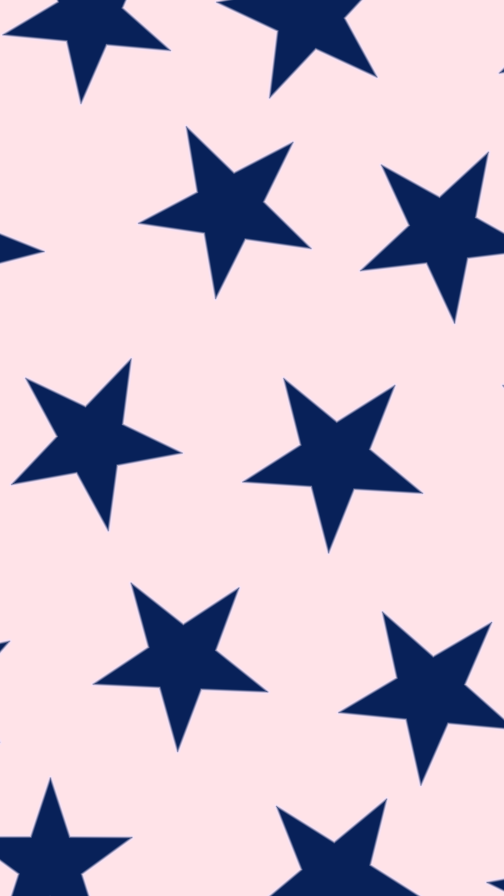
Reproduce this pattern procedurally as a Shadertoy shader.

```glsl
#define PINK vec3(1.00, 0.89, 0.91)
#define LAVENDER vec3(0.97, 0.89, 0.96)
#define NAVY vec3(0.03, 0.13, 0.35)
#define CELL vec2(0.50, 0.435)
#define ORIGIN vec2(-0.10, -0.20)
#define JITTER 0.11
#define RADIUS_MIN 0.169
#define RADIUS_MAX 0.195
#define NOTCH_RATIO 0.385
#define EDGE_SOFTNESS 0.0035
#define FRINGE_WIDTH 0.007

const float TAU = 6.2831853;

vec3 hash3(vec2 cell) {
    vec3 h = fract(cell.xyx * vec3(0.1031, 0.1030, 0.0973) + 0.37);
    h += dot(h, h.yxz + 33.33);
    return fract((h.xxy + h.yzz) * h.zyx);
}

// Signed distance to a five-pointed star, by folding into one half point
float starDistance(vec2 p, float radius, float turn) {
    float sector = TAU / 5.0;
    float angle = mod(atan(p.y, p.x) - turn + 0.5 * sector, sector) - 0.5 * sector;
    vec2 q = length(p) * vec2(cos(angle), abs(sin(angle)));
    vec2 tip = vec2(radius, 0.0);
    vec2 notch = NOTCH_RATIO * radius * vec2(cos(0.5 * sector), sin(0.5 * sector));
    vec2 side = notch - tip;
    vec2 fromTip = q - tip;
    float along = clamp(dot(fromTip, side) / dot(side, side), 0.0, 1.0);
    float inside = side.x * fromTip.y - side.y * fromTip.x;
    return length(fromTip - side * along) * -sign(inside);
}

// Nearest star on a staggered, jittered grid
float scatteredStars(vec2 p) {
    vec2 grid = (p - ORIGIN) / CELL;
    float nearest = 1e3;
    for (int j = -1; j <= 1; j++) {
        float row = floor(grid.y) + float(j);
        float stagger = 0.5 * mod(row, 2.0);
        for (int i = -1; i <= 1; i++) {
            float column = floor(grid.x - stagger) + float(i);
            vec2 cell = vec2(column, row);
            vec3 place = hash3(cell + 17.0);
            vec3 look = hash3(cell + 53.0);
            vec2 center = ORIGIN + (cell + vec2(stagger + 0.5, 0.5)) * CELL;
            center += (place.xy - 0.5) * JITTER;
            float radius = mix(RADIUS_MIN, RADIUS_MAX, look.x);
            nearest = min(nearest, starDistance(p - center, radius, look.y * TAU));
        }
    }
    return nearest;
}

void mainImage(out vec4 fragColor, in vec2 fragCoord) {
    vec2 p = fragCoord / iResolution.x;
    float d = scatteredStars(p);

    // Faint cool fringe around each star, then the star itself
    float softness = max(EDGE_SOFTNESS, 0.7 / iResolution.x);
    float fringe = 1.0 - smoothstep(0.4 * FRINGE_WIDTH, FRINGE_WIDTH, d);
    vec3 color = mix(PINK, LAVENDER, fringe);
    color = mix(color, NAVY, 1.0 - smoothstep(-softness, softness, d));

    fragColor = vec4(color, 1.0);
}
```
